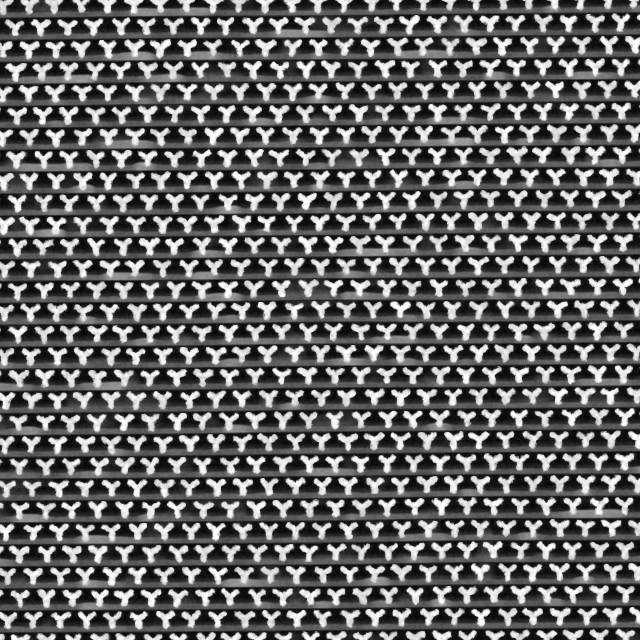
This pattern is drawn by a WebGL 1 fragment shader. Its source:

```glsl
precision highp float;
// Staggered rows of rough white Y-shaped pegs over dark hollows and gray ledges.

uniform vec2 u_resolution;

const vec2 CELL = vec2(0.04115, 0.0343);   // repeat size, in canvas widths
const vec2 GRID_SHIFT = vec2(0.528, 0.847);
const float TILT = 0.008;

float hash(vec2 p) {
  vec3 q = fract(vec3(p.xyx) * 0.1031);
  q += dot(q, q.yzx + 33.33);
  return fract((q.x + q.y) * q.z);
}

float noise(vec2 p) {
  vec2 i = floor(p);
  vec2 f = fract(p);
  f = f * f * (3.0 - 2.0 * f);
  return mix(mix(hash(i), hash(i + vec2(1.0, 0.0)), f.x),
             mix(hash(i + vec2(0.0, 1.0)), hash(i + vec2(1.0, 1.0)), f.x), f.y);
}

float segment(vec2 p, vec2 a, vec2 b) {
  vec2 ab = b - a;
  return length(p - a - ab * clamp(dot(p - a, ab) / dot(ab, ab), 0.0, 1.0));
}

// Signed random value in -1..1, one per cell and salt
float vary(vec2 id, float salt) {
  return 2.0 * hash(id + salt * 17.3) - 1.0;
}

// Distance to a Y with uneven arms; one unit is the row height
float pegDistance(vec2 p, vec2 id) {
  vec2 fork = vec2(0.02 * vary(id, 1.0), 0.61 + 0.025 * vary(id, 2.0));
  vec2 foot = vec2(0.03 * vary(id, 3.0), 0.33 + 0.03 * vary(id, 4.0));
  vec2 leftTip = vec2(-0.30 + 0.04 * vary(id, 5.0), 0.82 + 0.03 * vary(id, 6.0));
  vec2 rightTip = vec2(0.30 + 0.04 * vary(id, 7.0), 0.82 + 0.03 * vary(id, 8.0));
  float stem = segment(p, foot, fork) - 0.15 - 0.015 * vary(id, 9.0);
  float arms = min(segment(p, fork, leftTip), segment(p, fork, rightTip));
  return min(stem, arms - 0.135 - 0.015 * vary(id, 10.0));
}

// Dark hollow above a gray ledge, with a thin black gap beneath
float backdrop(vec2 p, vec2 world, float row, float soft) {
  float grain = noise(world * 9.0) - 0.5;
  float smudge = smoothstep(0.62, 0.95, noise(vec2(world.x * 0.75, row * 7.3)));
  float haze = smoothstep(0.68, 0.95, noise(world * vec2(0.8, 1.1) + 41.0));

  float hollow = mix(0.17, 0.045, smoothstep(0.28, 0.6, p.y));
  hollow += 0.2 * haze * (1.0 - 0.6 * p.y) + 0.05 * grain;

  float ledge = 0.36 + 0.08 * (noise(world * vec2(1.3, 3.0)) - 0.5);
  ledge += 0.2 * smudge + 0.06 * grain;
  float ledgeTop = 0.29 + 0.05 * (noise(world * vec2(1.5, 0.5) + 9.0) - 0.5)
                 + 0.13 * smudge;

  float shade = mix(ledge, hollow, smoothstep(ledgeTop - 0.06, ledgeTop + 0.06, p.y));
  float gap = 1.0 - smoothstep(0.05 - soft, 0.05 + soft, p.y);
  return mix(shade, 0.08, gap * 0.85);
}

void main() {
  float side = min(u_resolution.x, u_resolution.y);
  vec2 uv = (gl_FragCoord.xy - 0.5 * u_resolution) / side;
  uv = mat2(cos(TILT), -sin(TILT), sin(TILT), cos(TILT)) * uv;
  float soft = max(0.045, 0.75 / (side * CELL.y));

  // Slight waver of the rows, then alternate rows shifted by half a cell
  vec2 world = uv / CELL.y;
  vec2 grid = uv / CELL - GRID_SHIFT;
  grid.y += 0.06 * (noise(world * vec2(0.15, 0.2)) - 0.5);
  float row = floor(grid.y);
  grid.x += 0.5 * mod(row, 2.0) + 0.5;
  vec2 id = vec2(floor(grid.x), row) + 100.0;
  vec2 p = vec2((fract(grid.x) - 0.5) * CELL.x / CELL.y, fract(grid.y));

  float shade = backdrop(p, world, row, soft);

  // Ragged white peg with a faint glow at its edge
  vec2 pegPoint = p - vec2(0.035 * vary(id, 11.0), 0.0);
  float rough = 0.07 * (noise(world * 8.0) - 0.5) + 0.03 * (noise(world * 17.0) - 0.5);
  float d = pegDistance(pegPoint, id) + rough;
  shade += 0.1 * exp(-max(d, 0.0) * 18.0);

  float white = 0.93 + 0.04 * vary(id, 12.0) + 0.16 * (noise(world * 7.0 + 23.0) - 0.5);
  white -= 0.12 * smoothstep(-0.1, 0.0, d);
  shade = mix(shade, white, 1.0 - smoothstep(-soft, soft, d));

  gl_FragColor = vec4(vec3(clamp(shade, 0.0, 1.0)), 1.0);
}
```
